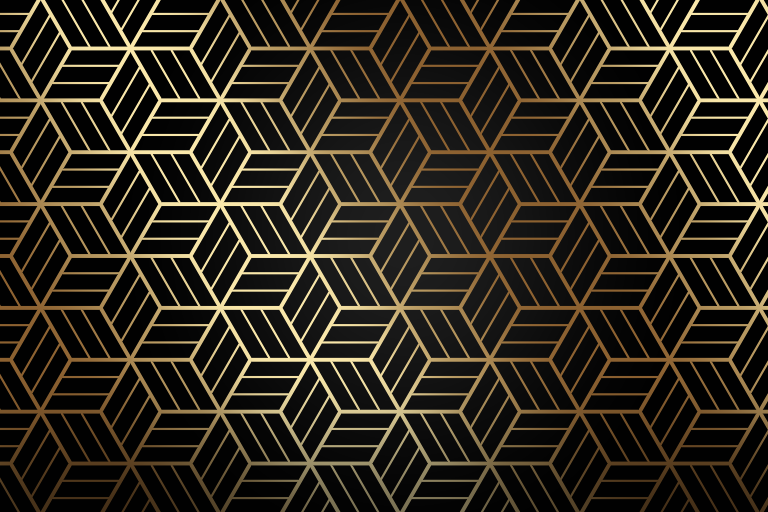
Give the GLSL for this pattern, as a Shadertoy shader.

```glsl
// Tumbling-block tiling of gold-outlined rhombi, each hatched by two thin bars.
// A hexagonal lattice is folded into one 60-degree wedge that holds half a rhombus;
// the gold gets a slanted metallic sheen over a black ground with a soft glow.

#define SIDE 0.117                  // rhombus side, in canvas heights
#define ANCHOR vec2(-0.144, 0.0)    // one six-way joint, from the canvas centre
#define EDGE_WIDTH 0.0076
#define BAR_WIDTH 0.0042
#define SHEEN_AXIS vec2(0.856, 0.488)
#define SHEEN_PHASE 0.224
#define COPPER vec3(0.55, 0.38, 0.19)
#define TAN_GOLD vec3(0.72, 0.60, 0.38)
#define PALE_GOLD vec3(0.98, 0.91, 0.67)
#define GLOW_CENTRE vec2(0.04, 0.04)
#define GLOW_LEVEL 0.115

const float TAU = 6.2831853;
const float ROOT3 = 1.7320508;

// Offset from the nearest six-way joint
vec2 hexCell(vec2 p) {
    vec2 period = SIDE * vec2(3.0, ROOT3);
    vec2 a = p - period * floor(p / period + 0.5);
    vec2 b = p - period * (floor(p / period) + 0.5);
    return dot(a, a) < dot(b, b) ? a : b;
}

// Turn any of the six wedges onto the one between 0 and 60 degrees
vec2 foldWedge(vec2 q) {
    float wedge = TAU / 6.0;
    float turn = wedge * floor(atan(q.y, q.x + 1e-7) / wedge);
    float c = cos(turn), s = sin(turn);
    return vec2(c * q.x + s * q.y, c * q.y - s * q.x);
}

// Antialiased coverage of a stroke at distance d from its middle
float stroke(float d, float width, float pixel) {
    return 1.0 - smoothstep(-0.6 * pixel, 0.6 * pixel, d - 0.5 * width);
}

// Gold bands running diagonally, dimmed toward the bottom
vec3 goldColor(vec2 p) {
    float sheen = 0.5 + 0.5 * cos(TAU * (dot(p, SHEEN_AXIS) + SHEEN_PHASE));
    vec3 gold = mix(COPPER, TAN_GOLD, smoothstep(0.0, 0.55, sheen));
    gold = mix(gold, PALE_GOLD, smoothstep(0.5, 1.0, sheen));
    return gold * mix(0.48, 1.0, smoothstep(-0.52, -0.2, p.y));
}

// Charcoal glow fading to black
vec3 groundColor(vec2 p) {
    float reach = length((p - GLOW_CENTRE) * vec2(1.0, 0.9));
    return vec3(0.004 + GLOW_LEVEL * (1.0 - smoothstep(0.0, 0.58, reach)));
}

void mainImage(out vec4 fragColor, in vec2 fragCoord) {
    float pixel = 1.0 / iResolution.y;
    vec2 p = (fragCoord - 0.5 * iResolution.xy) * pixel;
    vec2 q = foldWedge(hexCell(p - ANCHOR));

    // Rhombus outline: both sides of the wedge
    float edge = min(abs(q.y), abs(0.5 * (ROOT3 * q.x - q.y)));

    // Two bars at the thirds of the rhombus height
    float spacing = SIDE * ROOT3 / 6.0;
    float bar = abs(q.y - spacing * clamp(floor(q.y / spacing + 0.5), 1.0, 2.0));

    float metal = max(stroke(edge, EDGE_WIDTH, pixel), stroke(bar, BAR_WIDTH, pixel));
    fragColor = vec4(mix(groundColor(p), goldColor(p), metal), 1.0);
}
```
